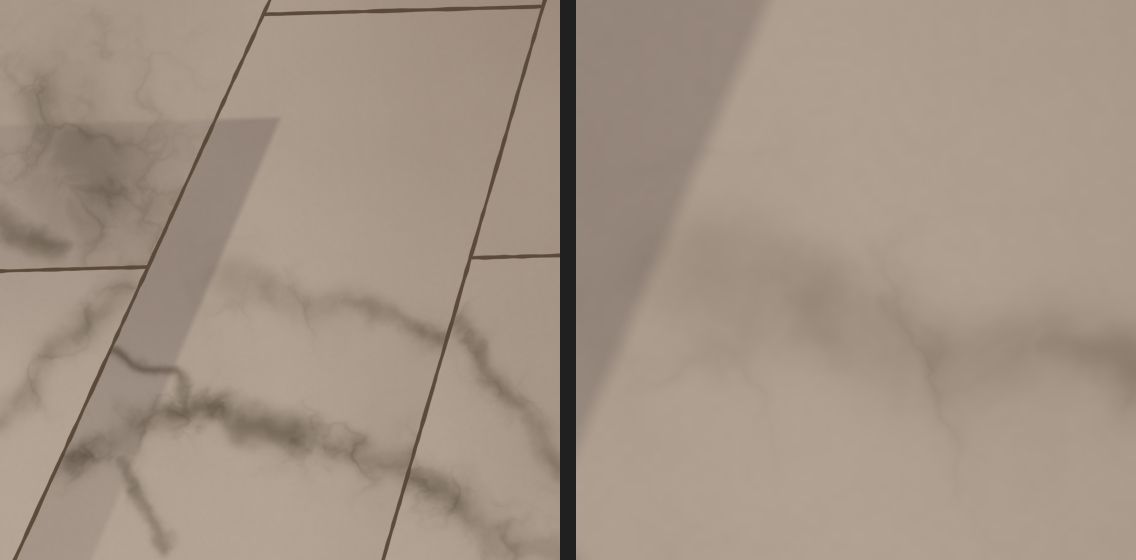
Left, the full canvas; right, a detail of the centre.
A Shadertoy shader for this texture:

```glsl
const vec3 LIT_MARBLE = vec3(0.72, 0.66, 0.605);
const vec3 DIM_MARBLE = vec3(0.605, 0.54, 0.48);
const vec3 VEIN_COLOR = vec3(0.40, 0.35, 0.285);
const vec3 GROUT_COLOR = vec3(0.33, 0.265, 0.20);
const vec3 SHADOW_TINT = vec3(0.865, 0.855, 0.87);

const vec2 SEAM_X = vec2(0.026, 0.482);       // first long seam at bottom, top
const vec2 COLUMN_WIDTH = vec2(0.658, 0.491); // tile width at bottom, top
const float JOINT_TILT = 0.028;
const float JOINT_START = 0.902;
const float TILE_LENGTH = 2.06;
const float GROUT_HALF_WIDTH = 0.0032;
const float GROUT_SOFTNESS = 0.0014;
const float WARP = 0.075;

// Vein segments: start xy, end xy
const int VEIN_COUNT = 12;
const vec4 VEINS[VEIN_COUNT] = vec4[VEIN_COUNT](
    vec4(0.13, 0.175, 0.35, 0.265), vec4(0.35, 0.265, 0.73, 0.18),
    vec4(0.20, 0.37, 0.31, 0.335),  vec4(0.31, 0.335, 0.33, 0.27),
    vec4(0.40, 0.49, 0.60, 0.455),  vec4(0.60, 0.455, 0.79, 0.39),
    vec4(0.23, 0.17, 0.29, 0.02),   vec4(0.81, 0.42, 1.00, 0.16),
    vec4(0.73, 0.14, 0.98, 0.0),    vec4(0.22, 0.47, -0.02, 0.24),
    vec4(0.12, 0.80, 0.20, 0.62),   vec4(0.0, 0.61, 0.10, 0.56));
// Vein width and strength
const vec2 VEIN_STYLE[VEIN_COUNT] = vec2[VEIN_COUNT](
    vec2(0.028, 0.75), vec2(0.030, 0.80), vec2(0.010, 0.75), vec2(0.011, 0.75),
    vec2(0.030, 0.40), vec2(0.018, 0.50), vec2(0.011, 0.50), vec2(0.020, 0.55),
    vec2(0.026, 0.70), vec2(0.028, 0.50), vec2(0.105, 0.58), vec2(0.022, 0.75));

float hash(vec2 p) {
    return fract(sin(dot(p, vec2(127.1, 311.7))) * 43758.55);
}

float noise(vec2 p) {
    vec2 i = floor(p), f = fract(p);
    f = f * f * (3.0 - 2.0 * f);
    return mix(mix(hash(i), hash(i + vec2(1, 0)), f.x),
               mix(hash(i + vec2(0, 1)), hash(i + vec2(1, 1)), f.x), f.y);
}

float fbm(vec2 p) {
    float sum = 0.0, amplitude = 0.5;
    for (int i = 0; i < 5; i++) {
        sum += amplitude * noise(p);
        p = mat2(1.6, 1.2, -1.2, 1.6) * p + 3.7;
        amplitude *= 0.5;
    }
    return sum / 0.97;
}

float columnWidth(float y) {
    return mix(COLUMN_WIDTH.x, COLUMN_WIDTH.y, y);
}

// Perspective floor coordinates: whole numbers lie on the seams
vec2 floorCoord(vec2 p) {
    float u = (p.x - mix(SEAM_X.x, SEAM_X.y, p.y)) / columnWidth(p.y);
    float y = p.y - JOINT_TILT * p.x;
    float v = (y / columnWidth(y) - JOINT_START) / TILE_LENGTH;
    return vec2(u, v + 0.5 * mod(floor(u) + 1.0, 2.0));
}

float groutDistance(vec2 p, vec2 tileCoord) {
    vec2 offset = abs(tileCoord - round(tileCoord));
    float w = columnWidth(p.y);
    float lean = SEAM_X.y - SEAM_X.x + round(tileCoord.x) * (COLUMN_WIDTH.y - COLUMN_WIDTH.x);
    float seam = offset.x * w / sqrt(1.0 + lean * lean);
    float joint = offset.y * TILE_LENGTH * w * w / COLUMN_WIDTH.x;
    return min(seam, joint);
}

float segmentDistance(vec2 p, vec2 a, vec2 b) {
    vec2 ab = b - a;
    return length(p - a - ab * clamp(dot(p - a, ab) / dot(ab, ab), 0.0, 1.0));
}

// Cloudy bands with thin dark cracks, each confined to its own tile
float veining(vec2 p, vec2 tile) {
    vec2 q = p + WARP * (vec2(fbm(p * 9.0), fbm(p * 9.0 + 21.0)) - 0.5);
    float cloud = smoothstep(0.25, 0.75, fbm(q * 15.0 + 5.0));
    float crack = pow(1.0 - abs(2.0 * fbm(q * 10.0 + 40.0) - 1.0), 9.0);
    float stain = 0.0;
    for (int i = 0; i < VEIN_COUNT; i++) {
        vec2 a = VEINS[i].xy, b = VEINS[i].zw;
        if (floor(floorCoord(0.5 * (a + b))) != tile) continue;
        float d = segmentDistance(q, a, b) / VEIN_STYLE[i].x;
        float band = exp(-d * d) * (0.35 + 0.55 * cloud);
        float cracks = exp(-0.25 * d * d) * crack * 0.4;
        stain = max(stain, VEIN_STYLE[i].y * (band + cracks));
    }
    return clamp(stain, 0.0, 1.0);
}

// Slanted reflection with a level top edge, strongest on the middle column
float reflectionShadow(vec2 p, float column) {
    float side = smoothstep(0.008, -0.008, p.x - 0.163 - 0.428 * p.y);
    float top = smoothstep(0.006, -0.006, p.y - 0.775 - 0.03 * p.x);
    float strength = column < 0.0 ? 0.4 * smoothstep(0.3, 0.55, p.y)
                                  : mix(0.5, 1.0, smoothstep(0.1, 0.5, p.y));
    return side * top * strength;
}

void mainImage(out vec4 fragColor, in vec2 fragCoord) {
    vec2 p = fragCoord / iResolution.xy;
    vec2 tileCoord = floorCoord(p);
    vec2 tile = floor(tileCoord);

    // Marble body and uneven light
    float light = 0.88 - 0.38 * p.y - 0.75 * max(p.x - 0.5, 0.0);
    light += 0.12 * (hash(tile + 3.0) - 0.5) + 0.3 * (fbm(p * 4.0 + tile * 7.0) - 0.5);
    light += 0.06 * (noise(p * 170.0) - 0.5);
    vec3 color = mix(DIM_MARBLE, LIT_MARBLE, clamp(light, 0.0, 1.0));
    color = mix(color, VEIN_COLOR, veining(p, tile));
    color *= mix(vec3(1.0), SHADOW_TINT, reflectionShadow(p, tile.x));

    // Grout with slightly worn edges
    float d = groutDistance(p, tileCoord) + 0.0016 * (noise(p * 60.0) - 0.5);
    float soft = max(GROUT_SOFTNESS, 0.75 / iResolution.y);
    float grout = 1.0 - smoothstep(-soft, soft, d - GROUT_HALF_WIDTH);
    color = mix(color, GROUT_COLOR, 0.92 * grout);

    fragColor = vec4(color, 1.0);
}
```
